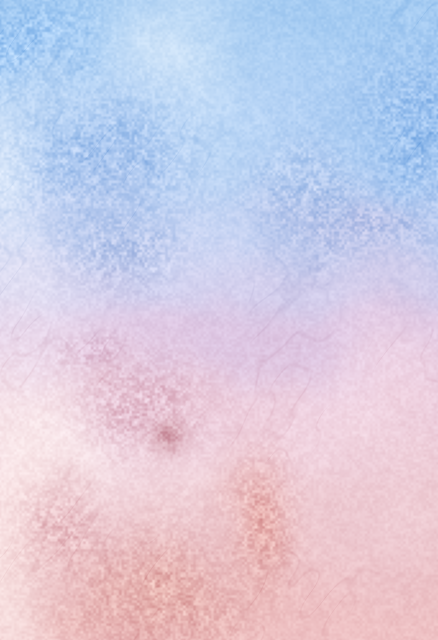
Write a Shadertoy shader that draws this background.

```glsl
const float WARP = 0.085;          // how far noise bends the washes
const float MOTTLE = 0.045;        // cloudy variation in brightness
const float GRAIN = 0.075;         // paper tooth everywhere
const float STAIN_GRAIN = 0.17;    // extra speckle inside pigment
const float CREASE = 0.035;        // faint slanted fibres
const float GRAIN_SCALE = 250.0;   // grain cells per canvas height

// Vertical gradient: colour and height of each stop
const int STOPS = 8;
const vec4 GRADIENT[STOPS] = vec4[STOPS](
    vec4(0.93, 0.75, 0.76, 0.00), vec4(0.93, 0.79, 0.82, 0.20),
    vec4(0.93, 0.81, 0.87, 0.35), vec4(0.87, 0.78, 0.89, 0.48),
    vec4(0.82, 0.80, 0.92, 0.56), vec4(0.76, 0.82, 0.95, 0.65),
    vec4(0.70, 0.82, 0.96, 0.80), vec4(0.65, 0.80, 0.95, 1.00));

// Soft patches: centre and radii, then colour and opacity
const int PATCHES = 12;
const vec4 WASH_SHAPE[PATCHES] = vec4[PATCHES](
    vec4(0.38, 0.93, 0.15, 0.09), vec4(0.12, 0.85, 0.16, 0.06),
    vec4(0.02, 0.73, 0.09, 0.12), vec4(0.45, 0.77, 0.14, 0.10),
    vec4(0.05, 0.57, 0.16, 0.09), vec4(0.42, 0.60, 0.14, 0.06),
    vec4(0.06, 0.44, 0.18, 0.08), vec4(0.08, 0.31, 0.24, 0.10),
    vec4(0.02, 0.10, 0.12, 0.22), vec4(0.93, 0.42, 0.16, 0.07),
    vec4(0.80, 0.30, 0.20, 0.07), vec4(0.42, 0.24, 0.12, 0.06));
const vec4 WASH_TINT[PATCHES] = vec4[PATCHES](
    vec4(0.84, 0.91, 0.98, 0.80), vec4(0.81, 0.89, 0.98, 0.60),
    vec4(0.90, 0.94, 0.99, 0.80), vec4(0.78, 0.87, 0.97, 0.55),
    vec4(0.90, 0.90, 0.97, 0.75), vec4(0.82, 0.85, 0.96, 0.60),
    vec4(0.95, 0.89, 0.95, 0.70), vec4(0.98, 0.92, 0.93, 0.90),
    vec4(0.98, 0.90, 0.90, 0.90), vec4(0.95, 0.85, 0.91, 0.70),
    vec4(0.95, 0.84, 0.88, 0.60), vec4(0.95, 0.85, 0.88, 0.50));
const vec4 STAIN_SHAPE[PATCHES] = vec4[PATCHES](
    vec4(0.04, 0.93, 0.16, 0.08), vec4(0.96, 0.79, 0.14, 0.13),
    vec4(0.24, 0.75, 0.17, 0.09), vec4(0.27, 0.62, 0.12, 0.06),
    vec4(0.70, 0.70, 0.12, 0.07), vec4(0.82, 0.645, 0.18, 0.045),
    vec4(0.22, 0.44, 0.07, 0.03), vec4(0.33, 0.37, 0.13, 0.06),
    vec4(0.39, 0.315, 0.035, 0.022), vec4(0.59, 0.18, 0.07, 0.10),
    vec4(0.15, 0.17, 0.09, 0.07), vec4(0.35, 0.07, 0.20, 0.10));
const vec4 STAIN_TINT[PATCHES] = vec4[PATCHES](
    vec4(0.60, 0.77, 0.95, 0.80), vec4(0.58, 0.74, 0.93, 0.80),
    vec4(0.64, 0.76, 0.93, 0.75), vec4(0.70, 0.76, 0.91, 0.65),
    vec4(0.66, 0.76, 0.92, 0.60), vec4(0.73, 0.75, 0.90, 0.70),
    vec4(0.86, 0.72, 0.82, 0.70), vec4(0.87, 0.70, 0.77, 0.70),
    vec4(0.80, 0.58, 0.63, 0.70), vec4(0.90, 0.67, 0.66, 0.75),
    vec4(0.90, 0.72, 0.75, 0.65), vec4(0.89, 0.67, 0.65, 0.75));

float hash(vec2 cell) {
    vec3 q = fract(cell.xyx * 0.1031);
    q += dot(q, q.yzx + 33.33);
    return fract((q.x + q.y) * q.z);
}

float noise(vec2 p) {
    vec2 cell = floor(p), f = fract(p);
    f = f * f * (3.0 - 2.0 * f);
    return mix(mix(hash(cell), hash(cell + vec2(1, 0)), f.x),
               mix(hash(cell + vec2(0, 1)), hash(cell + vec2(1, 1)), f.x), f.y);
}

float fbm(vec2 p) {
    float sum = 0.0, weight = 0.5;
    for (int i = 0; i < 5; i++) {
        sum += weight * noise(p);
        p = mat2(1.6, 1.2, -1.2, 1.6) * p + 7.3;
        weight *= 0.5;
    }
    return sum / 0.96875;
}

vec3 verticalGradient(float height) {
    vec3 color = GRADIENT[0].rgb;
    for (int i = 1; i < STOPS; i++)
        color = mix(color, GRADIENT[i].rgb,
                    smoothstep(GRADIENT[i - 1].a, GRADIENT[i].a, height));
    return color;
}

float softPatch(vec2 uv, vec4 shape) {
    vec2 d = (uv - shape.xy) / shape.zw;
    return exp(-dot(d, d));
}

void mainImage(out vec4 fragColor, in vec2 fragCoord) {
    vec2 uv = fragCoord / iResolution.xy;
    vec2 p = fragCoord / iResolution.y;

    // Bend the wash edges
    vec2 bend = vec2(fbm(p * 7.0 + 3.1), fbm(p * 7.0 + 41.7)) - 0.5;
    vec2 warped = uv + WARP * bend;
    float cloud = fbm(p * 11.0 + 80.0) - 0.5;

    // Pale washes, then darker pigment
    vec3 color = verticalGradient(warped.y);
    float pigment = 0.0;
    for (int i = 0; i < PATCHES; i++)
        color = mix(color, WASH_TINT[i].rgb, WASH_TINT[i].a * softPatch(warped, WASH_SHAPE[i]));
    for (int i = 0; i < PATCHES; i++) {
        float cover = softPatch(warped, STAIN_SHAPE[i]) * clamp(1.0 + 1.2 * cloud, 0.0, 1.2);
        color = mix(color, STAIN_TINT[i].rgb, STAIN_TINT[i].a * cover);
        pigment = max(pigment, cover);
    }

    // Paper tooth and slanted fibres; red light is absorbed most by blue pigment
    float tooth = 0.6 * noise(p * GRAIN_SCALE) + 0.4 * noise(p * GRAIN_SCALE * 0.47 + 19.0) - 0.5;
    vec2 slanted = mat2(0.8, 0.6, -0.6, 0.8) * p;
    float fibre = 1.0 - smoothstep(0.0, 0.07, abs(noise(slanted * vec2(45.0, 17.0)) - 0.5));
    fibre *= smoothstep(0.5, 0.7, noise(p * 9.0 + 55.0));
    vec3 absorb = mix(vec3(0.6, 1.1, 1.0), vec3(1.3, 0.9, 0.45), smoothstep(0.42, 0.65, uv.y));
    float shade = MOTTLE * cloud + tooth * (GRAIN + STAIN_GRAIN * pigment) - CREASE * fibre;
    fragColor = vec4(clamp(color + absorb * shade, 0.0, 1.0), 1.0);
}
```
